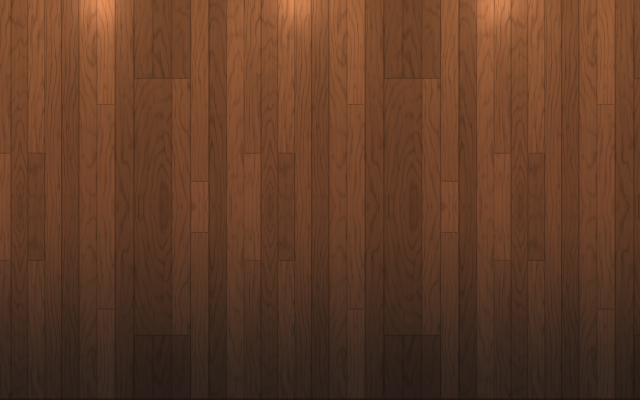
A WebGL 1 fragment shader for this texture:

```glsl
precision highp float;
// Varnished wood planks: a block of 14 upright boards repeats across the canvas,
// its grain and butt joints mirrored about a level line. Rings are distorted
// ellipses, and a vertical gradient with lamps along the top edge lights it all.

uniform vec2 u_resolution;

#define PERIOD 0.390625              // width of one block of boards
#define SHIFT 0.0156                 // left edge of the first block
#define MIRROR_Y 0.483               // height of the mirror line
#define SEAM_WIDTH 0.0003            // half width of the gaps
#define SEAM_DEPTH 0.20
#define GRAIN_DEPTH 0.14
#define LAMP_SPACING 0.3125
#define LAMP_X 0.156
#define LOW_WOOD vec3(0.188, 0.138, 0.110)
#define MID_WOOD vec3(0.442, 0.264, 0.166)
#define TOP_WOOD vec3(0.515, 0.314, 0.188)
#define LAMP_LIGHT vec3(0.24, 0.16, 0.11)

// One entry per board, left to right; the last two are spare.
const mat4 INNER_TONE = mat4(0.95, 0.92, 0.99, 0.91, 1.01, 1.04, 0.90, 0.87,
                             0.87, 0.99, 1.08, 0.88, 1.06, 1.08, 1.0, 1.0);
const mat4 OUTER_TONE = mat4(0.95, 1.05, 0.99, 0.91, 1.01, 1.08, 0.90, 0.83,
                             0.81, 0.85, 1.02, 0.88, 1.06, 1.00, 1.0, 1.0);
// Distance of the butt joints from the mirror line; 2 means none.
const mat4 JOINT = mat4(2.0, 0.134, 2.0, 2.0, 2.0, 0.256, 2.0, 0.321,
                        0.321, 0.321, 0.064, 2.0, 2.0, 0.134, 2.0, 2.0);

vec4 unitAxis(float i) {
  return vec4(equal(vec4(0.0, 1.0, 2.0, 3.0), vec4(i)));
}

float pick(mat4 list, float i) {
  return dot(list * unitAxis(floor(i / 4.0)), unitAxis(mod(i, 4.0)));
}

float hash(vec2 p) {
  vec3 q = fract(p.xyx * 0.1031);
  q += dot(q, q.yzx + 33.33);
  return fract((q.x + q.y) * q.z);
}

float noise(vec2 p) {
  vec2 i = floor(p), f = fract(p);
  f = f * f * (3.0 - 2.0 * f);
  return mix(mix(hash(i), hash(i + vec2(1.0, 0.0)), f.x),
             mix(hash(i + vec2(0.0, 1.0)), hash(i + 1.0), f.x), f.y);
}

float fbm(vec2 p) {
  float sum = 0.0, gain = 0.55;
  for (int i = 0; i < 3; i++) {
    sum += gain * noise(p);
    p = p * 2.1 + 7.3;
    gain *= 0.5;
  }
  return sum;
}

// Darkness of the grain; across is in board widths, v in canvas heights.
float grain(float across, float v, float id, bool eye) {
  vec2 seed = vec2(id * 13.0 + 5.0, id * 7.0 + 40.0);
  vec2 center = vec2(1.8 * hash(seed) - 0.9, mix(-0.1, 0.65, hash(seed + 3.0)));
  float squash = mix(1.5, 4.0, hash(seed + 8.0));
  if (eye) {
    center = vec2(0.05, 0.0);
    squash = 5.0;
  }
  float warp = fbm(vec2(across * 1.6, v * 9.0) + seed) - 0.5;
  float level = length(vec2(across, v * squash) - center * vec2(1.0, squash));
  float ring = pow(0.5 + 0.5 * cos((level + 0.55 * warp) * 27.0), 5.0);
  float heart = eye ? exp(-level * level * 14.0) : 0.0;
  float patches = 0.2 + noise(vec2(across * 2.0, v * 9.0) + seed + 20.0);
  float fibre = noise(vec2(across * 11.0, v * 14.0) + seed * 2.0);
  float fleck = smoothstep(0.72, 0.95, noise(vec2(across * 9.0, v * 40.0) + seed * 3.0));
  return ring * patches + 0.5 * fibre + 0.6 * fleck + 0.9 * heart - 0.5;
}

void main() {
  vec2 p = gl_FragCoord.xy / u_resolution;
  vec2 px = 1.0 / u_resolution;

  // Board layout, with gently uneven widths
  float t = fract((p.x - SHIFT) / PERIOD);
  float s = mod((t + 0.01 * sin(6.28318 * (t - 0.07))) * 14.0, 14.0);
  float board = min(floor(s), 13.0);
  float v = abs(p.y - MIRROR_Y);
  float joint = pick(JOINT, board);
  float outer = smoothstep(-px.y, px.y, v - joint);
  bool inside = v < joint;

  // Two boards join into one wide board around the large eye
  bool wide = inside && (board == 7.0 || board == 8.0);
  if (wide) board = 8.0;
  float edge = wide ? min(s - 7.0, 9.0 - s) : min(s - board, board + 1.0 - s);
  bool eye = wide || board == 0.0;

  // Wood tone and grain
  float id = board + (inside ? 0.0 : 20.0);
  float tone = mix(pick(INNER_TONE, board), pick(OUTER_TONE, board), outer);
  tone *= 1.0 - GRAIN_DEPTH * grain(s - board - 0.5, v, id, eye);
  tone *= 0.97 + 0.06 * fbm(vec2(s * 0.8, v * 7.0) + 60.0);

  // Gaps between boards, some fainter than others, and at their ends
  float seam = 1.0 - smoothstep(SEAM_WIDTH, SEAM_WIDTH + px.x, edge * PERIOD / 14.0);
  seam *= 0.4 + 0.9 * hash(vec2(mod(floor(s + 0.5), 14.0), 9.0));
  float butt = 1.0 - smoothstep(SEAM_WIDTH, SEAM_WIDTH + px.y, abs(v - joint));
  tone *= 1.0 - SEAM_DEPTH * max(seam, 0.8 * butt);

  // Vertical light falloff and lamps above the top edge
  vec3 color = mix(LOW_WOOD, MID_WOOD, smoothstep(-0.03, 0.58, p.y));
  color = mix(color, TOP_WOOD, smoothstep(0.5, 1.0, p.y));
  float lampX = (fract((p.x - LAMP_X) / LAMP_SPACING + 0.5) - 0.5) * LAMP_SPACING * 1.6;
  vec2 lamp = vec2(lampX, 1.0 - p.y);
  float glow = 0.8 * exp(-dot(lamp, lamp) * 260.0) + 0.35 * exp(-dot(lamp, lamp) * 35.0);
  color = (color + LAMP_LIGHT * glow) * tone;

  // Dark reddish rim along the floor
  float rim = 1.0 - smoothstep(0.003, 0.003 + px.y, p.y);
  gl_FragColor = vec4(mix(color, vec3(0.14, 0.05, 0.05), 0.6 * rim), 1.0);
}
```
